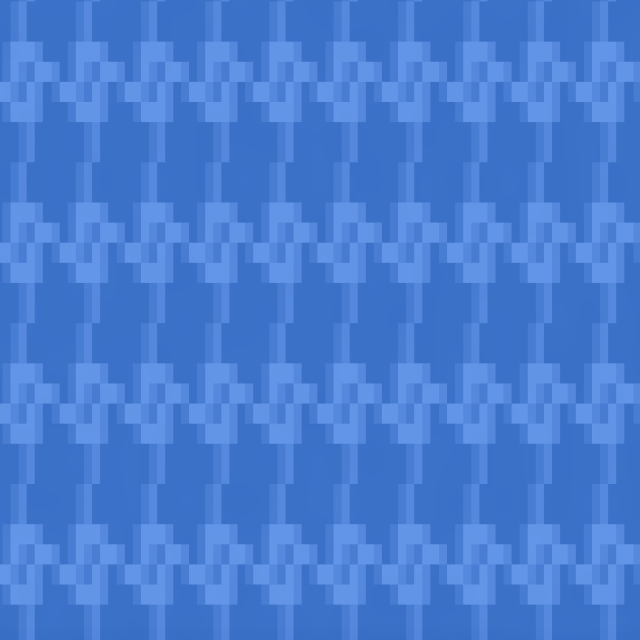
Reproduce this pattern procedurally as a Shadertoy shader.

```glsl
// Blue woven pattern: rows of blocky knots joined by thin stepped vertical threads.
// Each repeat is an 8 by 8 cell grid; every run of cells is a bar with a dim left
// fringe, a bright body and a lighter right fringe, masked by a horizontal band.

float hash(vec2 p) {
    vec3 q = fract(vec3(p.xyx) * 0.1031);
    q += dot(q, q.yzx + 33.33);
    return fract((q.x + q.y) * q.z);
}

float valueNoise(vec2 p) {
    vec2 i = floor(p), f = fract(p);
    f = f * f * (3.0 - 2.0 * f);
    return mix(mix(hash(i), hash(i + vec2(1, 0)), f.x),
               mix(hash(i + vec2(0, 1)), hash(i + vec2(1, 1)), f.x), f.y);
}

float edge(float x, float blur) {
    return clamp(x / blur + 0.5, 0.0, 1.0);
}

// Brightness of a bar: 1/3 in the left fringe, 1 in the body, 2/3 in the right fringe
float bar(float x, float start, float len, float blur) {
    x = mod(x - start + 2.0, 8.0) - 2.0;
    return (edge(x + 1.0, blur) + 2.0 * edge(x, blur)
          - edge(x - len, blur) - 2.0 * edge(x - len - 1.0, blur)) / 3.0;
}

// Coverage of a horizontal band, wrapped to the repeat height
float band(float y, float top, float height, float blur) {
    float d = abs(mod(y - top - 0.5 * height + 4.0, 8.0) - 4.0);
    return edge(0.5 * height - d, blur);
}

void mainImage(out vec4 fragColor, in vec2 fragCoord) {
    vec2 uv = fragCoord / iResolution.y;

    // Cell coordinates, counted rightward and downward from the knot corner
    vec2 repeats = vec2(9.903, 3.979);
    vec2 cell = 8.0 * (vec2(uv.x, 1.0 - uv.y) * repeats - vec2(0.17, 0.259));
    vec2 blur = 8.0 * repeats / iResolution.y;

    // Slight sideways drift of each column of knots
    float column = floor((cell.x + 3.5) / 8.0);
    cell.x += 0.2 * (hash(vec2(column + 7.0, 3.0)) - 0.5);
    float x = cell.x, y = cell.y, bx = blur.x, by = blur.y;

    // Knot: equal caps around two rows that are half-turn copies of each other
    float caps = band(y, 0.0, 1.0, by) + band(y, 3.0, 1.0, by);
    float level = caps * bar(x, 0.0, 3.0, bx);
    level += band(y, 1.0, 1.0, by) * (bar(x, 0.0, 1.0, bx) + bar(x, 3.0, 2.0, bx));
    level += band(y, 2.0, 1.0, by) * (bar(x, -2.0, 2.0, bx) + bar(x, 2.0, 1.0, bx));

    // Connecting thread: fringes only, stepping one cell left halfway down
    level += band(y, 4.0, 2.0, by) * bar(x, 2.0, 0.0, bx);
    level += band(y, 6.0, 2.0, by) * bar(x, 1.0, 0.0, bx);

    vec3 color = mix(vec3(0.235, 0.443, 0.785), vec3(0.385, 0.582, 0.905), level);

    // Faint mottling and a slightly dimmer lower border
    color += 0.008 * (valueNoise(uv * vec2(24.0, 14.0)) - 0.5);
    color -= 0.01 * (1.0 - smoothstep(0.0, 0.03, uv.y));

    fragColor = vec4(color, 1.0);
}
```
